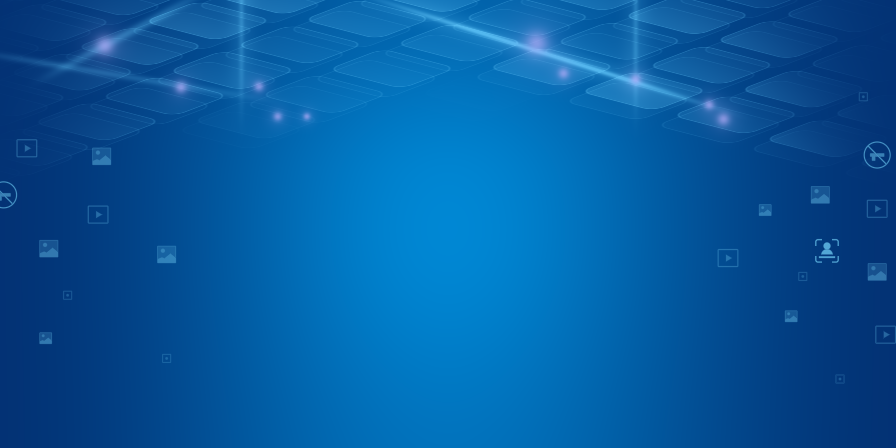
Give the GLSL for this background, as a Shadertoy shader.

```glsl
// A blue studio glow under a ceiling of slanted glass tiles, with faint interface icons.
// The tiles are a skewed lattice of rounded boxes whose strength comes from a hash;
// beams, glints and icons are distance functions, in units of the canvas height.

const vec3 EDGE_BLUE = vec3(0.01, 0.195, 0.455);
const vec3 CORE_BLUE = vec3(0.00, 0.53, 0.83);
const vec3 GLASS     = vec3(0.40, 0.80, 1.00);
const vec3 GLINT     = vec3(0.72, 0.68, 0.98);
const vec3 ICON      = vec3(0.38, 0.73, 0.90);
const vec2 GLOW_CENTRE = vec2(0.0, 0.49);
const vec2 TILE_ORIGIN = vec2(-0.6875, 0.896);
const vec2 TILE_U = vec2(0.2057, -0.0534);   // lattice steps
const vec2 TILE_V = vec2(0.1510, 0.0573);
const float ICON_LINE = 0.0012;

// Scattered parts: x, y and, where they vary, size
const vec3 GLINTS[10] = vec3[](
    vec3(-0.766, 0.898, 0.020), vec3(0.198, 0.904, 0.026), vec3(-0.422, 0.807, 0.011),
    vec3(-0.380, 0.740, 0.010), vec3(-0.315, 0.740, 0.008), vec3(0.258, 0.836, 0.012),
    vec3(-0.596, 0.805, 0.013), vec3(0.583, 0.766, 0.011), vec3(0.615, 0.734, 0.014),
    vec3(0.419, 0.823, 0.012));
const vec3 PHOTOS[8] = vec3[](
    vec3(-0.773, 0.651, 0.021), vec3(-0.891, 0.445, 0.021), vec3(-0.628, 0.432, 0.021),
    vec3(-0.898, 0.245, 0.014), vec3(0.831, 0.565, 0.021), vec3(0.708, 0.531, 0.014),
    vec3(0.958, 0.393, 0.021), vec3(0.766, 0.294, 0.014));
const vec2 PLAYERS[5] = vec2[](vec2(-0.940, 0.669), vec2(-0.781, 0.521),
    vec2(0.625, 0.424), vec2(0.958, 0.534), vec2(0.977, 0.253));
const vec2 MARKERS[5] = vec2[](vec2(-0.849, 0.341), vec2(-0.628, 0.200),
    vec2(0.927, 0.784), vec2(0.792, 0.383), vec2(0.875, 0.154));
const vec2 BADGES[2] = vec2[](vec2(-0.992, 0.565), vec2(0.958, 0.654));
const vec2 SCANNER = vec2(0.846, 0.440);

float hash(vec2 p) {
    vec3 q = fract(p.xyx * vec3(0.1031, 0.1030, 0.0973));
    q += dot(q, q.yzx + 33.33);
    return fract((q.x + q.y) * q.z);
}

float fill(float d) {
    float e = 0.75 / iResolution.y;
    return 1.0 - smoothstep(-e, e, d);
}
float stroke(float d, float width) { return fill(abs(d) - width); }

float box(vec2 p, vec2 size, float radius) {
    vec2 d = abs(p) - size + radius;
    return length(max(d, 0.0)) + min(max(d.x, d.y), 0.0) - radius;
}

// Soft line from a to b that fades towards both ends
float beam(vec2 p, vec2 a, vec2 b, float width) {
    vec2 ab = b - a;
    float t = clamp(dot(p - a, ab) / dot(ab, ab), 0.0, 1.0);
    float d = length(p - a - ab * t) / width;
    return exp(-d * d) * smoothstep(0.0, 0.35, t) * (1.0 - smoothstep(0.6, 1.0, t));
}

// One lattice of glass tiles, kept above a line that arches over the centre
float tiles(vec2 p, float fillAmount, float lineAmount) {
    vec2 c = inverse(mat2(TILE_U, TILE_V)) * (p - TILE_ORIGIN);
    vec2 id = floor(c + 0.5), f = c - id;
    vec2 centre = TILE_ORIGIN + mat2(TILE_U, TILE_V) * id;
    vec2 size = vec2(length(TILE_U), length(TILE_V));
    float d = box(f * size, size * 0.4, 0.025);
    float low = 0.80 - 0.22 * abs(centre.x);
    float keep = smoothstep(low, low + 0.08, centre.y);
    float pane = mix(0.25, 1.0, hash(id + 17.0)) * (0.7 - 0.7 * f.y);
    float side = 1.0 - smoothstep(0.55, 1.05, abs(p.x));
    return keep * side * (fillAmount * pane * fill(d) + lineAmount * stroke(d, 0.0016));
}

float photo(vec2 p, float size) {
    vec2 q = p / size;
    float hills = max(0.1 - 0.8 * abs(q.x - 0.4), -0.3 - 0.4 * abs(q.x + 0.5));
    float shape = max(fill((q.y - hills) * size), fill((length(q - vec2(-0.4, 0.4)) - 0.22) * size));
    float frame = box(p, size * vec2(1.0, 0.92), 0.002);
    return fill(frame) * mix(0.22, 0.5, max(shape, stroke(frame, ICON_LINE)));
}

float player(vec2 p) {
    float triangle = max(0.5 * p.x + 0.866 * abs(p.y), -p.x) - 0.0045;
    return 0.38 * max(stroke(box(p, vec2(0.022, 0.019), 0.002), ICON_LINE), fill(triangle));
}

float marker(vec2 p) {
    return 0.28 * max(stroke(box(p, vec2(0.009), 0.001), 0.001), fill(length(p) - 0.003));
}

float badge(vec2 p) {
    float slash = max(abs(p.x + p.y) * 0.707 - 0.0013, length(p) - 0.028);
    float body = min(box(p, vec2(0.016, 0.004), 0.002), box(p + vec2(0.008, 0.006), vec2(0.004, 0.007), 0.002));
    return 0.75 * max(stroke(length(p) - 0.029, ICON_LINE), max(fill(slash), 0.75 * fill(body)));
}

// Bust between four corner brackets, with a bar below
float scanner(vec2 p) {
    float corners = stroke(box(p, vec2(0.025), 0.005), 0.0014) * step(0.012, min(abs(p.x), abs(p.y)));
    float shoulders = max(length(p + vec2(0.0, 0.009)) - 0.013, -p.y - 0.008);
    float bust = min(length(p - vec2(0.0, 0.011)) - 0.008, shoulders);
    return 0.85 * max(corners, max(fill(bust), fill(box(p + vec2(0.0, 0.014), vec2(0.018, 0.002), 0.001))));
}

void mainImage(out vec4 fragColor, in vec2 fragCoord) {
    vec2 p = (fragCoord - vec2(0.5 * iResolution.x, 0.0)) / iResolution.y;

    // Background: broad column of light plus a round glow
    vec2 g = p - GLOW_CENTRE;
    float column = 1.0 - smoothstep(0.0, 1.05, abs(p.x));
    float light = column * (0.70 - 0.16 * smoothstep(0.6, 1.0, p.y)) + 0.30 * exp(-dot(g * g, vec2(5.0, 7.0)));
    vec3 color = mix(EDGE_BLUE, CORE_BLUE, light);

    // Ceiling: two offset layers of glass
    float glass = tiles(p, 0.24, 0.20) + tiles(p + vec2(0.035, 0.022), 0.06, 0.10);

    // Beams: slanted streaks and two upright shafts
    glass += 0.55 * beam(p, vec2(-0.25, 1.03), vec2(0.70, 0.726), 0.006);
    glass += 0.20 * beam(p, vec2(-0.25, 1.03), vec2(0.70, 0.726), 0.025);
    glass += 0.30 * beam(p, vec2(-0.50, 1.04), vec2(-0.95, 0.80), 0.010);
    glass += 0.22 * beam(p, vec2(-1.15, 0.90), vec2(-0.30, 0.76), 0.008);
    vec2 shaft = (abs(p.x + 0.021) - 0.44) / vec2(0.006, 0.028);
    glass += dot(exp(-shaft * shaft), vec2(0.20, 0.13)) * smoothstep(0.68, 0.90, p.y);
    color = mix(color, GLASS, clamp(glass, 0.0, 0.8));

    // Glints: a soft core within a wider halo
    for (int i = 0; i < 10; i++) {
        float r = length(p - GLINTS[i].xy) / GLINTS[i].z;
        color = mix(color, GLINT, 0.55 * exp(-r * r) + 0.14 * exp(-0.15 * r * r));
    }

    // Icons
    float icon = max(scanner(p - SCANNER), max(badge(p - BADGES[0]), badge(p - BADGES[1])));
    for (int i = 0; i < 8; i++) icon = max(icon, photo(p - PHOTOS[i].xy, PHOTOS[i].z));
    for (int i = 0; i < 5; i++) icon = max(icon, max(player(p - PLAYERS[i]), marker(p - MARKERS[i])));
    fragColor = vec4(mix(color, ICON, icon), 1.0);
}
```
